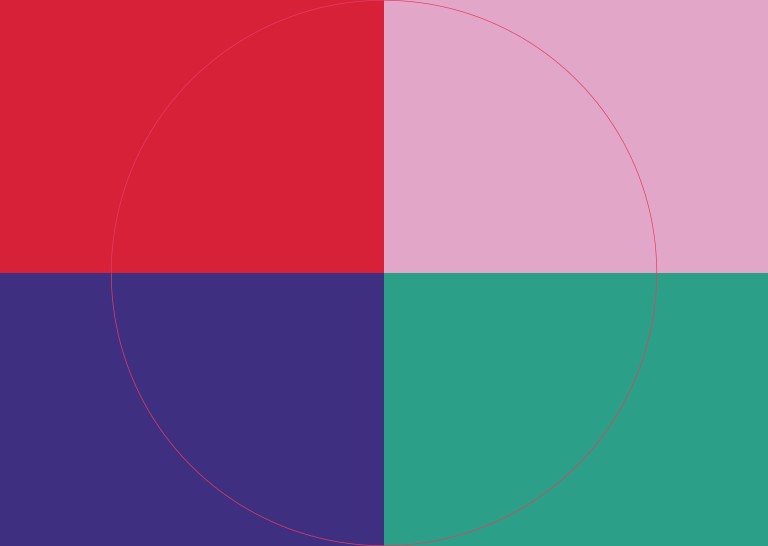
A Shadertoy shader for this background:

```glsl
// Four flat colour quadrants crossed by a hairline circle as tall as the canvas.

// Share of a pixel covered by a line of the given width at signed distance d
float lineCoverage(float d, float width, float pixel) {
    float upper = min(d + 0.5 * width, 0.5 * pixel);
    float lower = max(d - 0.5 * width, -0.5 * pixel);
    return clamp((upper - lower) / pixel, 0.0, 1.0);
}

void mainImage(out vec4 fragColor, in vec2 fragCoord) {
    // Centred coordinates, with the canvas height as one unit
    float pixel = 1.0 / iResolution.y;
    vec2 p = (fragCoord - 0.5 * iResolution.xy) * pixel;

    vec3 red = vec3(0.843, 0.130, 0.220);
    vec3 pink = vec3(0.886, 0.655, 0.784);
    vec3 indigo = vec3(0.243, 0.184, 0.506);
    vec3 green = vec3(0.173, 0.624, 0.533);
    vec3 rose = vec3(0.906, 0.231, 0.376);

    // Quadrants with edges smoothed over one pixel
    vec2 side = clamp(p / pixel + 0.5, 0.0, 1.0);
    vec3 color = mix(mix(indigo, green, side.x), mix(red, pink, side.x), side.y);

    // Hairline circle touching the top and bottom
    float ring = lineCoverage(length(p) - 0.4995, 0.0013, pixel);
    color = mix(color, rose, ring);

    fragColor = vec4(color, 1.0);
}
```
